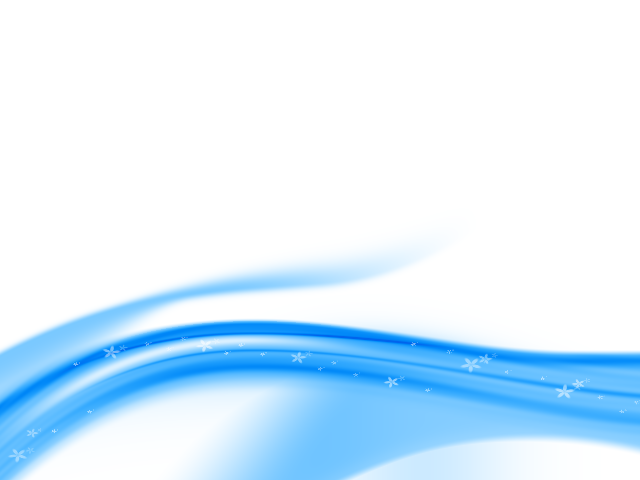
This background is drawn by a Shadertoy shader. Its source:

```glsl
// Glossy blue ribbon sweeping over white, with a thin wisp above, a pale veil
// below and small scattered blossoms. Each layer is an amount of "ink" shaped
// around hump-like curves; the ink total is mapped to a white-to-blue ramp.

// Ribbon curves: crest height, left rise, right drop, x where the drop ends
const vec4 TOP_EDGE   = vec4(0.331, 0.155, 0.066, 0.90);
const vec4 UPPER_BAND = vec4(0.320, 0.173, 0.072, 0.90);
const vec4 UPPER_LINE = vec4(0.305, 0.148, 0.050, 0.95);
const vec4 SHEEN      = vec4(0.291, 0.205, 0.070, 0.95);
const vec4 LOWER_LINE = vec4(0.270, 0.200, 0.100, 1.10);
const vec4 LOWER_BAND = vec4(0.237, 0.220, 0.120, 1.10);
const vec4 LOW_EDGE   = vec4(0.208, 0.235, 0.120, 1.10);

const float BODY_INK = 0.63;
const float BAND_INK = 0.38;
const float VEIL_INK = 0.48;
const float WISP_INK = 0.52;
const float BLOSSOM_OPACITY = 0.55;
const int BLOSSOMS = 30;
const float CREST_START = 0.4;

float leftSlope(float x) { return pow(max(1.0 - x / CREST_START, 0.0), 2.2); }

float curve(vec4 c, float x) {
    return c.x - c.y * leftSlope(x) - c.z * smoothstep(CREST_START, c.w, x);
}

float bell(float d, float width) { d /= width; return exp(-d * d); }

// White through sky blue to deep azure
vec3 inkColor(float t) {
    t = clamp(t, 0.0, 1.12);
    float deep = pow(t, 8.0);
    return vec3(max(1.0 - t, 0.0), 1.0 - 0.41 * t - 0.06 * deep, 1.0 - 0.03 * deep);
}

// Thin tail that leaves the ribbon and curls up to the right
float wispInk(vec2 p) {
    float curl = max(p.x - 0.5, 0.0);
    float d = p.y - (0.367 + 0.09 * p.x - 0.11 * leftSlope(p.x) + 1.6 * curl * curl);
    float above = mix(0.010, 0.042, smoothstep(0.15, 0.62, p.x));
    float below = mix(0.110, 0.012, smoothstep(0.0, 0.30, p.x));
    float fade = 1.0 - smoothstep(0.32, 0.76, p.x);
    return WISP_INK * fade * bell(d, d > 0.0 ? above : below);
}

// Pale sheet hanging under the right half
float veilInk(vec2 p) {
    float side = smoothstep(-0.15, 0.08, p.x - 0.38 - 0.6 * p.y);
    float fromPeak = p.x - 0.84;
    float hem = p.y - 0.084 + 0.98 * fromPeak * fromPeak;
    float roof = 1.0 - smoothstep(-0.03, 0.03, p.y - curve(LOWER_BAND, p.x));
    float tone = VEIL_INK + 0.08 * bell(p.x - 0.5, 0.12) - 0.08 * bell(hem, 0.03);
    return tone * side * roof * smoothstep(-0.010, 0.016, hem);
}

// Tone inside the ribbon: dark bands, fine lines, light sheen
float bodyInk(vec2 p) {
    float right = smoothstep(0.5, 0.85, p.x);
    float lowBand = p.y - curve(LOWER_BAND, p.x);
    float tone = BODY_INK - 0.04 * right;
    tone += BAND_INK * bell(p.y - curve(UPPER_BAND, p.x), mix(0.018, 0.013, right));
    tone += BAND_INK * mix(0.9, 0.6, right) * smoothstep(0.0, 0.32, p.x)
          * bell(lowBand, mix(0.022, 0.011, right));
    tone += 0.025 * sin(lowBand * 190.0 + 5.0 * p.x) + 0.02 * sin(lowBand * 330.0 - 9.0 * p.x);

    float sheenSpan = smoothstep(-0.05, 0.17, p.x) * (1.0 - smoothstep(0.35, 0.62, p.x));
    float sheen = bell(p.y - curve(SHEEN, p.x), mix(0.018, 0.010, smoothstep(0.0, 0.4, p.x)));
    tone = mix(tone, 0.10, 0.92 * sheen * sheenSpan);

    float lineStart = smoothstep(0.08, 0.25, p.x);
    tone += 0.28 * lineStart * (1.0 - smoothstep(0.5, 0.75, p.x))
          * bell(p.y - curve(UPPER_LINE, p.x), 0.003);
    tone += 0.24 * lineStart * bell(p.y - curve(LOWER_LINE, p.x), mix(0.003, 0.006, right));
    return tone;
}

// Five-petalled blossom, flattened as if lying on the ribbon
float blossom(vec2 q, float size, float turn) {
    q.y *= 1.35;
    float radius = length(q) / size;
    float petals = 0.65 + 0.35 * cos(5.0 * atan(q.y, q.x + 1e-5) + turn);
    return (1.0 - smoothstep(petals - 0.25, petals + 0.15, radius)) * smoothstep(-0.3, 0.35, radius);
}

float blossoms(vec2 p) {
    float light = 0.0;
    for (int i = 0; i < BLOSSOMS; i++) {
        float n = float(i);
        float x = fract(n * 0.618 + 0.05);
        float lane = 0.1 + 0.85 * fract(n * 0.7549 + 0.3);
        float y = mix(curve(LOW_EDGE, x), curve(TOP_EDGE, x), lane);
        float size = i % 3 == 0 ? 0.013 + 0.009 * fract(n * 0.37) : 0.006;
        vec2 q = (p - vec2(x, y)) * vec2(4.0 / 3.0, 1.0);
        float bloom = blossom(q, size, n) + 0.5 * blossom(q - size * vec2(1.3, 0.5), size * 0.5, n);
        light = max(light, bloom * (0.65 + 0.35 * fract(n * 0.53)));
    }
    return min(light, 1.0);
}

void mainImage(out vec4 fragColor, in vec2 fragCoord) {
    vec2 p = fragCoord / iResolution.xy;
    float fromTop = p.y - curve(TOP_EDGE, p.x);
    float fromLow = p.y - curve(LOW_EDGE, p.x);

    // Soft layers around the ribbon
    float ink = max(wispInk(p), veilInk(p));
    float haze = 0.20 * bell(p.x - 0.66, 0.13) * exp(-max(fromTop, 0.0) / 0.018);
    float underGlow = 0.20 * bell(p.x - 0.40, 0.22) * exp(min(fromLow, 0.0) / 0.045);
    ink = max(ink, max(haze, underGlow * step(fromTop, 0.0)));

    // Ribbon on top
    float topSoft = mix(0.022, 0.007, smoothstep(0.0, 0.35, p.x));
    float cover = (1.0 - smoothstep(-topSoft, topSoft, fromTop)) * smoothstep(-0.032, 0.034, fromLow);
    ink = mix(ink, bodyInk(p), cover);

    vec3 color = mix(inkColor(ink), vec3(1.0), BLOSSOM_OPACITY * blossoms(p));
    fragColor = vec4(color, 1.0);
}
```
